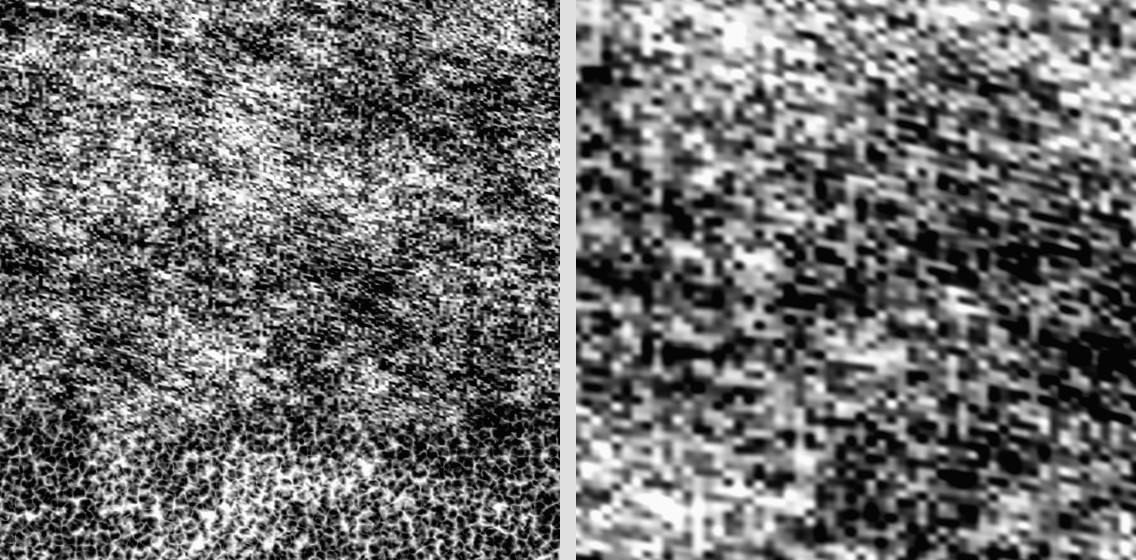
Left: the whole. Right: its middle third, enlarged.
Reproduce this texture procedurally as a three.js fragment shader.

```glsl
// Monochrome weathered ground: fine grain and slanted streaks above, coarse dark pits below.
varying vec2 vUv;

#define GRAIN_SCALE vec2(165.0, 215.0)
#define STREAK_SCALE vec2(32.0, 92.0)
#define BLOTCH_SCALE vec2(9.0, 13.0)
#define PIT_SCALE 64.0
#define STREAK_SLOPE 0.16
#define GRAIN_GAIN 0.92
#define STREAK_GAIN 0.52
#define BLOTCH_GAIN 0.36
#define PIT_GAIN 1.15
#define MEAN_TONE 0.43

vec2 hash2(vec2 cell) {
  vec3 p = fract(cell.xyx * vec3(0.1031, 0.103, 0.0973));
  p += dot(p, p.yzx + 33.33);
  return fract((p.xx + p.yz) * p.zy);
}

// Smoothly interpolated random values, centred on zero.
float valueNoise(vec2 p) {
  vec2 cell = floor(p);
  vec2 f = fract(p);
  f = f * f * (3.0 - 2.0 * f);
  float low = mix(hash2(cell).x, hash2(cell + vec2(1.0, 0.0)).x, f.x);
  float high = mix(hash2(cell + vec2(0.0, 1.0)).x, hash2(cell + vec2(1.0)).x, f.x);
  return mix(low, high, f.y) - 0.5;
}

// Cellular noise: distance to the nearest scattered point.
float cellDistance(vec2 p) {
  vec2 cell = floor(p);
  float nearest = 4.0;
  for (int y = -1; y <= 1; y++) {
    for (int x = -1; x <= 1; x++) {
      vec2 neighbour = cell + vec2(float(x), float(y));
      vec2 offset = neighbour + hash2(neighbour + 17.0) - p;
      nearest = min(nearest, dot(offset, offset));
    }
  }
  return sqrt(nearest);
}

float glow(vec2 p, vec2 centre, vec2 radius) {
  vec2 d = (p - centre) / radius;
  return exp(-dot(d, d));
}

// Broad light and shade across the ground.
float broadShade(vec2 p) {
  float light = 0.15 * glow(p, vec2(0.3, 0.73), vec2(0.24, 0.17))
              + 0.17 * glow(p, vec2(0.38, 0.04), vec2(0.45, 0.16))
              + 0.13 * glow(p, vec2(0.6, 0.67), vec2(0.12, 0.08));
  float dark = 0.17 * glow(p, vec2(0.69, 0.79), vec2(0.13, 0.07))
             + 0.17 * glow(p, vec2(0.7, 0.42), vec2(0.2, 0.18))
             + 0.2 * glow(p, vec2(0.96, 0.2), vec2(0.2, 0.15))
             + 0.14 * glow(p, vec2(0.08, 0.48), vec2(0.24, 0.1))
             + 0.15 * glow(p, vec2(0.0, 0.88), vec2(0.12, 0.2));
  float ripple = sin(p.x * 11.0 + p.y * 7.0) * sin(p.y * 17.0 - p.x * 5.0);
  return light - dark + 0.03 * ripple;
}

void main() {
  // Slanted, gently wavy coordinates for the streaks.
  vec2 slanted = vUv;
  slanted.y += STREAK_SLOPE * vUv.x + 0.008 * sin(vUv.x * 13.0 + vUv.y * 9.0);

  float grain = valueNoise(slanted * GRAIN_SCALE);
  float streak = valueNoise(slanted * STREAK_SCALE + 41.0)
               + 0.55 * valueNoise(slanted * STREAK_SCALE * 1.9 + 83.0);
  float blotch = valueNoise(slanted * BLOTCH_SCALE + 7.0)
               + 0.5 * valueNoise(slanted * BLOTCH_SCALE * 2.3 + 29.0);

  // Pits are dark at the scattered points and bright between them.
  vec2 wobble = vec2(valueNoise(vUv * 95.0 + 11.0), valueNoise(vUv * 95.0 + 61.0));
  float pit = cellDistance(vUv * PIT_SCALE + 0.7 * wobble) - 0.48;

  // Fine ground gives way to coarse pits near the bottom.
  float fine = GRAIN_GAIN * grain + STREAK_GAIN * streak;
  float coarse = PIT_GAIN * pit + 0.42 * grain + 0.2 * streak;
  float nearness = smoothstep(0.34, 0.18, vUv.y + 0.08 * blotch);
  float tone = MEAN_TONE + broadShade(vUv) + BLOTCH_GAIN * blotch + mix(fine, coarse, nearness);

  // Soft toe and shoulder keep the extremes from clipping hard.
  tone = mix(clamp(tone, 0.0, 1.0), smoothstep(-0.05, 1.05, tone), 0.5);
  gl_FragColor = vec4(vec3(clamp(tone, 0.02, 0.98)), 1.0);
}
```
